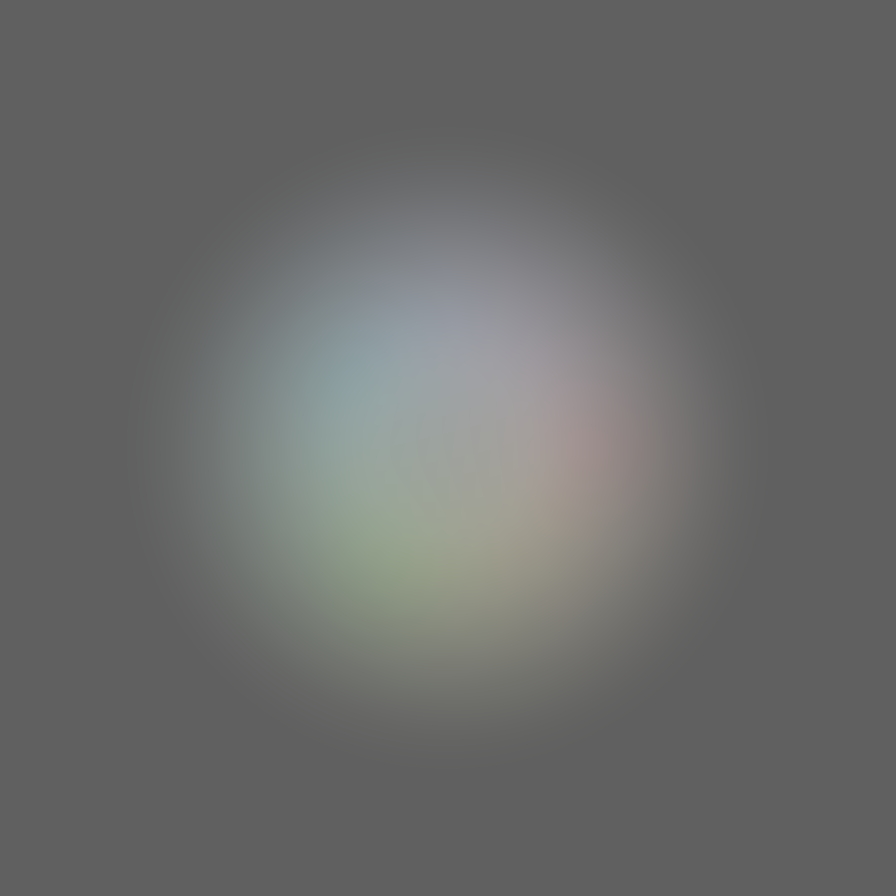
Reproduce this background procedurally as a WebGL 2 fragment shader.

```glsl
#version 300 es
precision highp float;

uniform vec2 u_resolution;
out vec4 fragColor;

// Soft round spot of light around a centre
float glow(vec2 p, vec2 centre, float size) {
    vec2 d = (p - centre) / size;
    return exp(-dot(d, d));
}

void main() {
    vec2 p = (gl_FragCoord.xy - 0.5 * u_resolution) / min(u_resolution.x, u_resolution.y);
    float radius = length(p);

    // Blurred pale disc on grey
    float disc = smoothstep(0.375, 0.075, radius);
    vec3 pearl = vec3(0.245, 0.26, 0.243);

    // Warm to the right, cool above, yellowish below
    vec2 lean = p / max(radius, 0.14);
    vec3 tint = lean.x * vec3(0.034, -0.014, -0.012)
              + lean.y * vec3(-0.004, -0.002, 0.052);

    // Faint coloured lobes near the rim
    tint += glow(p, vec2(0.18, 0.0), 0.075) * vec3(0.018, -0.018, -0.012);
    tint += glow(p, vec2(-0.08, -0.15), 0.09) * vec3(-0.008, 0.016, -0.018);
    tint += glow(p, vec2(-0.11, 0.09), 0.08) * vec3(-0.018, 0.008, 0.006);

    vec3 color = vec3(0.376) + disc * (pearl + tint);
    fragColor = vec4(color, 1.0);
}
```
